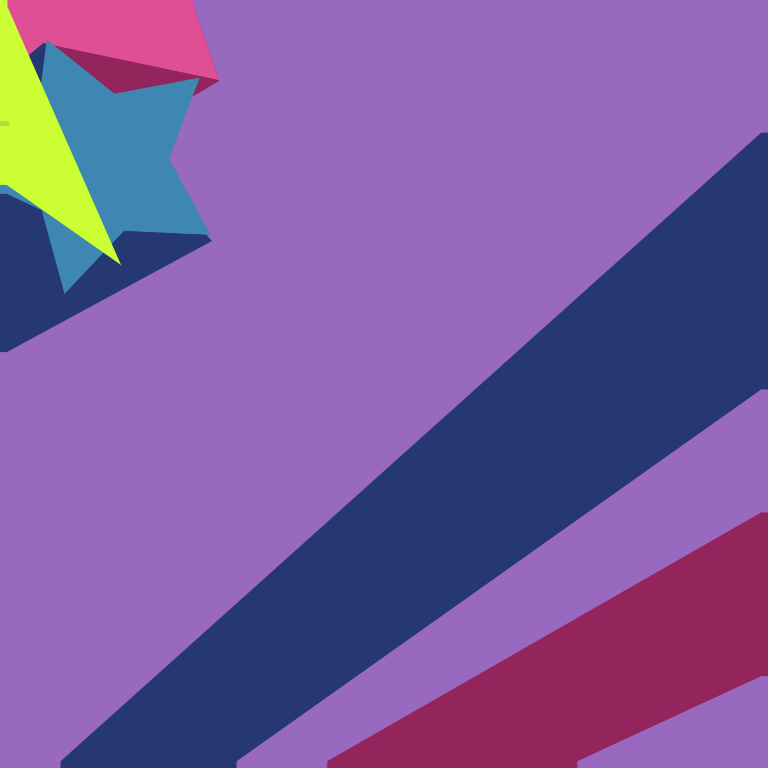
A WebGL 1 fragment shader for this background:

```glsl
precision highp float;
// Flat paper-cut corner of overlapping stars with two broad diagonal rays on violet.

uniform vec2 u_resolution;

const float PI = 3.14159;
const float MARGIN = 0.0088;

const vec3 VIOLET = vec3(0.60, 0.41, 0.75);
const vec3 NAVY = vec3(0.145, 0.22, 0.445);
const vec3 WINE = vec3(0.58, 0.145, 0.36);
const vec3 BLUE = vec3(0.24, 0.53, 0.70);
const vec3 PINK = vec3(0.87, 0.31, 0.59);
const vec3 LIME = vec3(0.80, 1.00, 0.20);
const vec3 OLIVE = vec3(0.70, 0.86, 0.21);

// Signed distance to the line a-b, positive on its left side.
float leftOf(vec2 p, vec2 a, vec2 b) {
  vec2 along = normalize(b - a);
  return dot(p - a, vec2(-along.y, along.x));
}

// Five-pointed star, positive inside.
float star(vec2 p, float outer, float inner, float turn) {
  float sector = PI / 5.0;
  float angle = mod(atan(p.y, p.x) - turn + sector, 2.0 * sector) - sector;
  vec2 folded = length(p) * vec2(cos(angle), abs(sin(angle)));
  return leftOf(folded, vec2(outer, 0.0), inner * vec2(cos(sector), sin(sector)));
}

// Lays a colour over the base wherever the distance is positive.
vec3 paint(vec3 base, vec3 color, float dist, float pixel) {
  return mix(base, color, smoothstep(-0.6, 0.6, dist / pixel));
}

float navyRay(vec2 p) {
  return min(leftOf(p, vec2(0.992, 0.828), vec2(0.078, 0.008)),
             leftOf(p, vec2(0.307, 0.008), vec2(0.992, 0.4935)));
}

float wineRay(vec2 p) {
  return min(leftOf(p, vec2(0.992, 0.3333), vec2(0.4245, 0.008)),
             leftOf(p, vec2(0.75, 0.008), vec2(0.992, 0.12)));
}

float navyShadow(vec2 p) {
  float lower = leftOf(p, vec2(0.0091, 0.5417), vec2(0.276, 0.6862));
  float right = leftOf(p, vec2(0.276, 0.6862), vec2(0.267, 0.6966));
  return min(lower, max(right, 0.065 - p.x));
}

float pinkRight(vec2 p) {
  return leftOf(p, vec2(0.2852, 0.8958), vec2(0.2513, 0.9948));
}

float pinkStar(vec2 p) {
  float lower = leftOf(p, vec2(0.0742, 0.9401), vec2(0.2852, 0.8958));
  float notch = leftOf(p, vec2(0.0391, 0.9297), vec2(0.0612, 0.9479));
  return min(pinkRight(p), max(lower, notch));
}

float wineShadow(vec2 p) {
  float lower = leftOf(p, vec2(0.25, 0.8737), vec2(0.2852, 0.8945));
  return min(min(lower, pinkRight(p)), p.x - 0.068);
}

float limeSpike(vec2 p) {
  return min(leftOf(p, vec2(0.1576, 0.655), vec2(0.0104, 0.9896)),
             leftOf(p, vec2(0.0091, 0.759), vec2(0.1576, 0.655)));
}

void main() {
  float pixel = 1.0 / min(u_resolution.x, u_resolution.y);
  // Clamping stretches the outermost shapes straight through the border.
  vec2 p = clamp(gl_FragCoord.xy / u_resolution, MARGIN, 1.0 - MARGIN);

  // Diagonal rays
  vec3 color = paint(VIOLET, NAVY, navyRay(p), pixel);
  color = paint(color, WINE, wineRay(p), pixel);

  // Corner stars, back to front
  color = paint(color, NAVY, navyShadow(p), pixel);
  color = paint(color, WINE, wineShadow(p), pixel);
  color = paint(color, PINK, pinkStar(p), pixel);
  color = paint(color, BLUE, star(p - vec2(0.1263, 0.7867), 0.1745, 0.0941, 0.698), pixel);
  color = paint(color, LIME, limeSpike(p), pixel);

  // Small crease at the left border
  float crease = min(0.0115 - p.x, 0.003 - abs(p.y - 0.839));
  color = paint(color, OLIVE, crease, pixel);

  gl_FragColor = vec4(color, 1.0);
}
```
